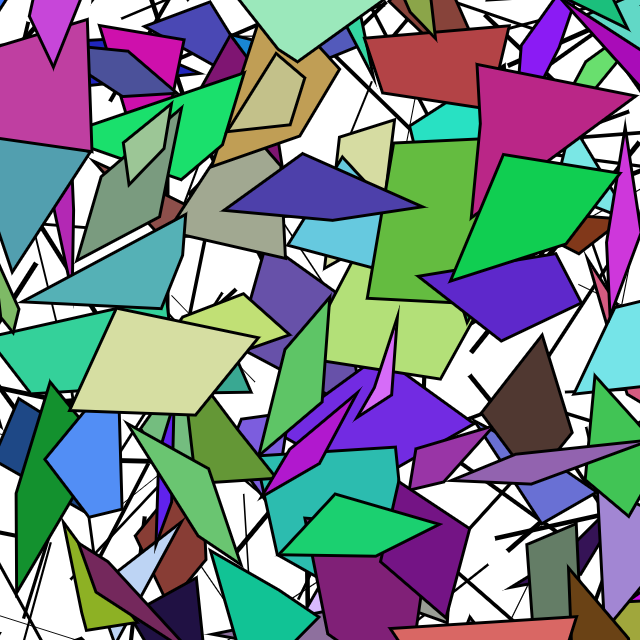
Reproduce this pattern procedurally as a WebGL 1 fragment shader.

```glsl
precision highp float;
// Scattered bright outlined quadrilaterals over a white ground crossed by black strokes.

uniform vec2 u_resolution;

const int QUAD_COUNT = 112;
const int STROKE_COUNT = 125;
const float MARGIN = 0.12;            // scatter area beyond the canvas edge
const float SCATTER_JITTER = 0.14;
const float RADIUS_MIN = 0.02;
const float RADIUS_MAX = 0.205;
const float SQUEEZE_MIN = 0.3;        // narrowest quad, relative to its length
const float ANGLE_JITTER = 0.8;       // in quarter turns
const float OUTLINE_HALF = 0.0023;
const float MITER_LIMIT = 9.0;
const vec2 STROKE_HALF_LENGTH = vec2(0.06, 0.22);
const vec2 STROKE_HALF_WIDTH = vec2(0.0005, 0.0042);
const vec3 PAPER = vec3(1.0);
const vec3 INK = vec3(0.0);
const vec3 TINT_LOW = vec3(0.06, 0.04, 0.08);
const vec3 TINT_HIGH = vec3(0.88, 0.92, 1.0);
const float TAU = 6.2831853;

vec4 hash4(float n) {
  vec4 p = fract(vec4(n) * vec4(0.1031, 0.1030, 0.0973, 0.1099));
  p += dot(p, p.wzxy + 33.33);
  return fract((p.xxyz + p.yzzw) * p.zywx);
}

// Evenly spread points, loosened by a random offset
vec2 scatter(float i, vec2 offset) {
  vec2 spread = fract(0.5 + i * vec2(0.75488, 0.56984));
  return mix(vec2(-MARGIN), vec2(1.0 + MARGIN), spread) + (offset - 0.5) * SCATTER_JITTER;
}

vec2 rotate(vec2 p, float angle) {
  float c = cos(angle), s = sin(angle);
  return vec2(c * p.x + s * p.y, c * p.y - s * p.x);
}

float cross2(vec2 a, vec2 b) { return a.x * b.y - a.y * b.x; }

// Signed distance to a counterclockwise quad, with pointed outer corners
float quadDistance(vec2 p, vec4 xs, vec4 ys) {
  float dist = 1.0, side = 1.0;
  vec2 corner = vec2(xs[3], ys[3]);
  vec2 before = normalize(corner - vec2(xs[2], ys[2]));
  for (int k = 0; k < 4; k++) {
    vec2 next = vec2(xs[k], ys[k]);
    vec2 edge = next - corner, q = p - corner;
    vec2 dir = normalize(edge);
    float along = dot(q, dir);
    dist = min(dist, length(q - dir * clamp(along, 0.0, length(edge))));

    // Mitered tip of a convex corner
    if (cross2(before, dir) > 0.0 && along < 0.0 && dot(q, before) > 0.0) {
      float tip = max(cross2(q, before), cross2(q, dir));
      dist = min(dist, max(tip, length(q) / MITER_LIMIT));
    }

    // Flip the sign at each edge crossed by a ray from p
    bvec3 crossing = bvec3(p.y >= corner.y, p.y < next.y, cross2(edge, q) > 0.0);
    if (all(crossing) || !any(crossing)) side = -side;
    corner = next;
    before = dir;
  }
  return side * dist;
}

float strokeDistance(vec2 p, vec2 halfSize) {
  vec2 d = abs(p) - halfSize;
  return length(max(d, 0.0)) + min(max(d.x, d.y), 0.0);
}

void main() {
  float pixel = 1.0 / min(u_resolution.x, u_resolution.y);
  vec2 uv = gl_FragCoord.xy * pixel;
  vec3 color = PAPER;

  // Black strokes of mixed length and weight
  for (int i = 0; i < STROKE_COUNT; i++) {
    float id = float(i);
    vec4 place = hash4(id + 500.0);
    vec2 p = uv - scatter(id + 0.37, place.xy);
    if (length(p) > STROKE_HALF_LENGTH.y + 0.02) continue;
    float weight = hash4(id + 900.0).x;
    vec2 halfSize = vec2(mix(STROKE_HALF_LENGTH.x, STROKE_HALF_LENGTH.y, place.w),
                         mix(STROKE_HALF_WIDTH.x, STROKE_HALF_WIDTH.y, weight));
    float d = strokeDistance(rotate(p, place.z * TAU), halfSize);
    color = mix(color, INK, clamp(0.5 - d / pixel, 0.0, 1.0));
  }

  // Outlined quads, painted back to front
  for (int i = 0; i < QUAD_COUNT; i++) {
    float id = float(i);
    vec4 place = hash4(id + 17.0);
    vec2 p = uv - scatter(id, place.xy);
    if (length(p) > RADIUS_MAX + OUTLINE_HALF * MITER_LIMIT) continue;
    vec4 radii = mix(vec4(RADIUS_MIN), vec4(RADIUS_MAX), hash4(id + 211.0));
    vec4 turns = vec4(0.0, 1.0, 2.0, 3.0) + ANGLE_JITTER * (hash4(id + 347.0) - 0.5);
    vec4 angles = turns * TAU * 0.25;
    float squeeze = mix(SQUEEZE_MIN, 1.0, place.w);
    float d = quadDistance(rotate(p, place.z * TAU),
                           radii * cos(angles), squeeze * radii * sin(angles));
    vec3 fill = mix(TINT_LOW, TINT_HIGH, hash4(id + 701.0).xyz);
    color = mix(color, INK, clamp(0.5 - (d - OUTLINE_HALF) / pixel, 0.0, 1.0));
    color = mix(color, fill, clamp(0.5 - (d + OUTLINE_HALF) / pixel, 0.0, 1.0));
  }

  gl_FragColor = vec4(color, 1.0);
}
```
